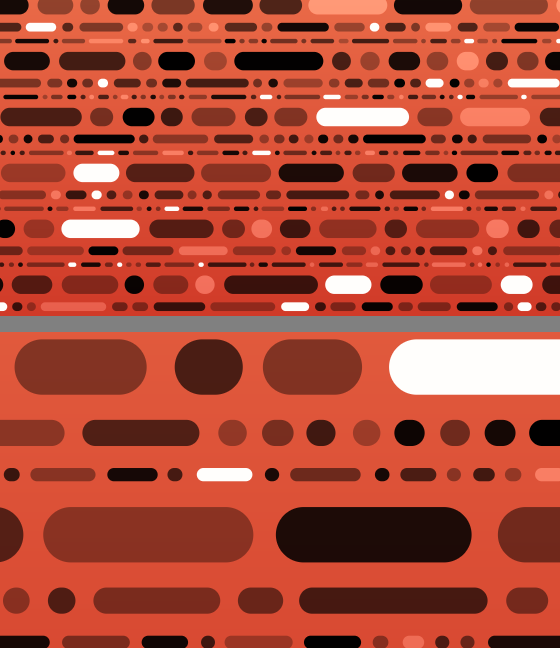
Top, the full canvas; bottom, a detail of the centre.
Write a WebGL 1 fragment shader that draws this pattern.

```glsl
precision highp float;

// Rows of rounded bars in three sizes on a warm vertical gradient.
// Each row is walked from the left with hashed bar lengths and gaps;
// tints shade or lift the gradient, with a few plain white bars.

uniform vec2 u_resolution;

#define GROUP_PITCH 0.1769              // height of one large/medium/small group
#define TOP_OFFSET 0.0165               // first large row, measured from the top
#define ROW_OFFSETS vec3(0.0, 0.0695, 0.1135)
#define RADII vec3(0.0292, 0.0138, 0.0070)
#define GAPS vec3(0.85, 1.20, 1.75)     // in radii
#define MAX_LENGTHS vec3(10.3, 15.0, 18.0) // in radii
#define SHORT_SHARE 0.42
#define TOP_COLOR vec3(0.915, 0.415, 0.280)
#define BOTTOM_COLOR vec3(0.815, 0.225, 0.155)
#define PINK_LIFT vec3(0.11, 0.17, 0.17)
#define WHITE vec3(1.0, 0.995, 0.99)
#define SEED 3.0

float hash(vec2 p) {
    vec3 q = fract(vec3(p.xyx) * 0.1031);
    q += dot(q, q.yzx + 33.33);
    return fract((q.x + q.y) * q.z);
}

// Near-circular dots mixed with bars of widely varying length, in radii.
float barLength(vec2 id, float longest) {
    float h = hash(id + 17.3);
    float dotLength = 2.0 + 0.5 * h;
    float longLength = mix(3.2, longest, pow(h, 1.6));
    return hash(id + 41.7) < SHORT_SHARE ? dotLength : longLength;
}

float capsuleDistance(vec2 p, float halfLength, float radius) {
    p.x = max(abs(p.x) - (halfLength - radius), 0.0);
    return length(p) - radius;
}

// The golden-ratio step spreads the tints evenly along a row.
vec3 barColor(float index, float row, vec3 ground) {
    vec2 id = vec2(index, row);
    float pick = fract(index * 0.618 + hash(vec2(row, 5.9)) + 0.3 * hash(id + 71.1));
    float vary = hash(id + 93.7);
    if (pick < 0.42) return ground * mix(0.48, 0.74, vary);
    if (pick < 0.64) return ground * mix(0.25, 0.40, vary);
    if (pick < 0.83) return ground * mix(0.0, 0.14, vary);
    if (pick < 0.94) return ground + PINK_LIFT * mix(0.75, 1.15, vary);
    return WHITE;
}

void main() {
    vec2 p = gl_FragCoord.xy / u_resolution.y;
    vec3 ground = mix(BOTTOM_COLOR, TOP_COLOR, p.y);
    vec3 color = ground;

    // Find the group, then the row size within it.
    float lead = 0.042;
    float down = 1.0 - p.y - TOP_OFFSET + lead;
    float group = floor(down / GROUP_PITCH);
    float local = down - group * GROUP_PITCH - lead;
    vec3 size = local < 0.049 ? vec3(1.0, 0.0, 0.0)
              : local < 0.095 ? vec3(0.0, 1.0, 0.0) : vec3(0.0, 0.0, 1.0);
    float row = group * 3.0 + dot(size, vec3(0.0, 1.0, 2.0)) + SEED * 31.0;
    float radius = dot(size, RADII);
    float gap = dot(size, GAPS) * radius;
    float longest = dot(size, MAX_LENGTHS);
    float y = local - dot(size, ROW_OFFSETS);

    // Walk along the row to the bar whose span holds this point.
    float start = -hash(vec2(row, 2.3)) * 4.0 * radius - gap;
    for (int i = 0; i < 96; i++) {
        float index = float(i);
        vec2 id = vec2(index, row);
        float width = barLength(id, longest) * radius;
        float space = gap * mix(0.8, 1.25, hash(id + 23.9));
        if (p.x < start + width + 0.5 * space) {
            float x = p.x - start - 0.5 * width;
            float d = capsuleDistance(vec2(x, y), 0.5 * width, radius);
            float cover = clamp(0.5 - d * u_resolution.y, 0.0, 1.0);
            color = mix(ground, barColor(index, row, ground), cover);
            break;
        }
        start += width + space;
    }

    gl_FragColor = vec4(color, 1.0);
}
```
